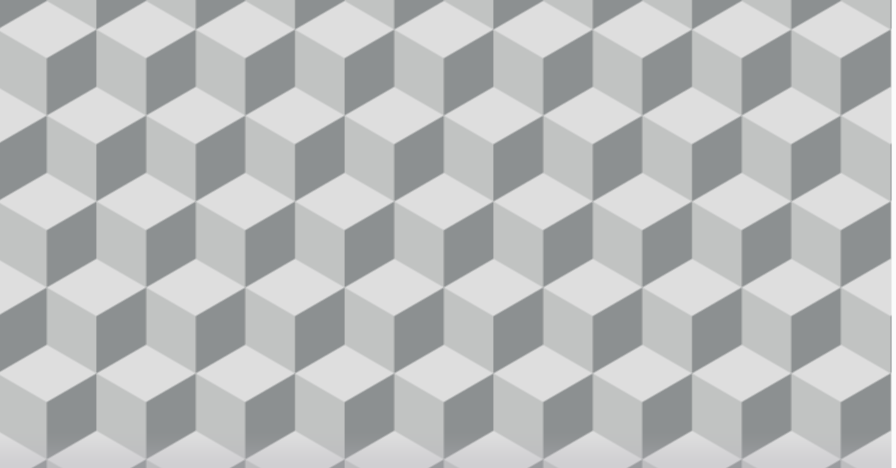
Reproduce this pattern procedurally as a Shadertoy shader.

```glsl
// Tumbling blocks: a honeycomb of hexagons, each split into three rhombi
// that read as the lit top, half-lit left and shaded right of a cube.
// A soft lavender shade lies along the bottom and a pale margin at the right.

// Lengths are in canvas heights.
const float CUBE_WIDTH   = 0.2121;               // nine cubes across
const vec2  FIRST_CORNER = vec2(0.1000, 0.8756); // near corner of one cube
const float EDGE_SOFT    = 0.0048;               // width of the edge blur
const int   SAMPLES      = 5;                    // samples per axis

const vec3  TOP_COLOR    = vec3(0.871, 0.872, 0.872);
const vec3  LEFT_COLOR   = vec3(0.757, 0.764, 0.761);
const vec3  RIGHT_COLOR  = vec3(0.549, 0.564, 0.567);

const vec3  SHADE_COLOR  = vec3(0.71, 0.70, 0.73);
const float SHADE_HEIGHT = 0.085;
const float SHADE_AMOUNT = 0.35;

const vec3  MARGIN_COLOR = vec3(0.985);
const float MARGIN_START = 0.9950;               // fraction of the width

const float SQRT3 = 1.7320508;

// Offset from the centre of the nearest hexagon, which is the cube's corner.
vec2 hexOffset(vec2 p) {
    vec2 cell = CUBE_WIDTH * vec2(1.0, SQRT3);
    vec2 a = mod(p + 0.5 * cell, cell) - 0.5 * cell;
    vec2 b = mod(p, cell) - 0.5 * cell;
    return dot(a, a) < dot(b, b) ? a : b;
}

// The three faces meet at the corner along lines 120 degrees apart.
vec3 cubeColor(vec2 p) {
    vec2 q = hexOffset(p - FIRST_CORNER);
    if (q.y * SQRT3 > abs(q.x)) return TOP_COLOR;
    return q.x < 0.0 ? LEFT_COLOR : RIGHT_COLOR;
}

// Average over a small square to smooth every edge.
vec3 smoothCubes(vec2 p, float footprint) {
    vec3 sum = vec3(0.0);
    for (int j = 0; j < SAMPLES; j++) {
        for (int i = 0; i < SAMPLES; i++) {
            vec2 offset = (vec2(i, j) + 0.5) / float(SAMPLES) - 0.5;
            sum += cubeColor(p + offset * footprint);
        }
    }
    return sum / float(SAMPLES * SAMPLES);
}

void mainImage(out vec4 fragColor, in vec2 fragCoord) {
    float pixel = 1.0 / iResolution.y;
    vec2 p = fragCoord * pixel;
    vec3 color = smoothCubes(p, max(EDGE_SOFT, pixel));

    // Shade along the bottom
    float shade = 1.0 - smoothstep(0.0, SHADE_HEIGHT, p.y);
    color = mix(color, SHADE_COLOR, SHADE_AMOUNT * shade);

    // Margin at the right
    float marginX = MARGIN_START * iResolution.x * pixel;
    float margin = smoothstep(-0.5 * pixel, 0.5 * pixel, p.x - marginX);
    color = mix(color, MARGIN_COLOR, margin);

    fragColor = vec4(color, 1.0);
}
```
